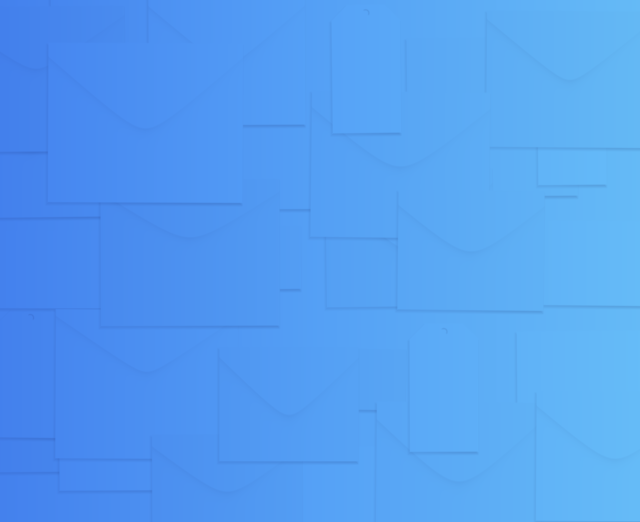
Give the GLSL for this background, as a Shadertoy shader.

```glsl
// Tone-on-tone paper collage: envelopes, cards and tags overlap on a blue
// gradient. Sheets sit on a shuffled, jittered grid and are painted back to
// front; each one casts a thin soft shadow towards the lower left.

const vec3 LEFT_BLUE  = vec3(0.265, 0.505, 0.930);
const vec3 MID_BLUE   = vec3(0.332, 0.628, 0.960);
const vec3 RIGHT_BLUE = vec3(0.395, 0.730, 0.965);

const int COLUMNS = 6;
const int ROWS = 5;
const int SHUFFLE = 11;           // coprime with COLUMNS * ROWS
const int PLAIN_CARDS = 13;       // the lowest sheets have no flap
const int TAG_EVERY = 7;

const vec2 ENVELOPE_HALF = vec2(0.220, 0.180);
const vec2 CARD_HALF     = vec2(0.190, 0.100);
const vec2 TAG_HALF      = vec2(0.066, 0.123);
const float TAG_CHAMFER  = 0.030;
const float HOLE_RADIUS  = 0.006;

const vec2 SHADOW_OFFSET   = vec2(-0.0022, -0.0042);
const float SHADOW_SOFT    = 0.0045;
const float SHADOW_DEPTH   = 0.13;
const float FLAP_DEPTH     = 0.075;
const float FLAP_SOFT      = 0.006;
const float TILT           = 0.014;
const float TONE_VARIATION = 0.022;

float hash(float n) {
    return fract(sin(n * 12.9898 + 4.137) * 43758.545);
}

float boxDistance(vec2 q, vec2 halfSize) {
    vec2 d = abs(q) - halfSize;
    return length(max(d, 0.0)) + min(max(d.x, d.y), 0.0);
}

// Rectangle whose two top corners are cut by the given chamfer.
float sheetDistance(vec2 q, vec2 halfSize, float chamfer) {
    float corner = (abs(q.x) + q.y - halfSize.x - halfSize.y + chamfer) * 0.7071;
    return max(boxDistance(q, halfSize), corner);
}

// Shadow just below a V-shaped flap with a rounded tip.
float flapShadow(vec2 q, vec2 halfSize, float drop, float tipRadius, float px) {
    float slope = drop / halfSize.x;
    float rise = slope * (sqrt(q.x * q.x + tipRadius * tipRadius) - tipRadius);
    float below = (halfSize.y - drop + rise - q.y) / sqrt(1.0 + slope * slope);
    float fade = smoothstep(-px, px, below) * exp(-max(below, 0.0) / FLAP_SOFT);
    float tip = 0.55 + 0.45 * exp(-abs(q.x) / 0.04);
    return fade * tip * mix(1.0, 0.45, smoothstep(-halfSize.x, halfSize.x, q.x));
}

// Small crescent at the upper rim of a punched hole.
float holeShadow(vec2 q, float px) {
    float rim = abs(length(q) - HOLE_RADIUS) - 0.0012;
    return (1.0 - smoothstep(-px, px, rim)) * smoothstep(-0.002, 0.005, q.x + q.y);
}

vec3 gradient(float x) {
    vec3 c = mix(LEFT_BLUE, MID_BLUE, clamp(x * 2.0, 0.0, 1.0));
    return mix(c, RIGHT_BLUE, clamp(x * 2.0 - 1.0, 0.0, 1.0));
}

void mainImage(out vec4 fragColor, in vec2 fragCoord) {
    float px = 1.0 / iResolution.y;
    float aspect = iResolution.x * px;
    vec2 p = fragCoord * px;
    float shade = 1.0;

    for (int i = 0; i < COLUMNS * ROWS; i++) {
        // Placement
        float seed = float(i) * 5.0;
        int cell = (i * SHUFFLE) % (COLUMNS * ROWS);
        vec2 grid = vec2(cell % COLUMNS, cell / COLUMNS) + 0.5;
        vec2 jitter = vec2(hash(seed), hash(seed + 1.0)) - 0.5;
        vec2 center = (grid + jitter * 0.8) / vec2(COLUMNS, ROWS);
        float angle = (hash(seed + 2.0) - 0.5) * 2.0 * TILT;
        float ca = cos(angle), sa = sin(angle);
        vec2 q = mat2(ca, -sa, sa, ca) * (p - center * vec2(aspect, 1.0));

        // Kind and size
        float size = hash(seed + 3.0);
        float tone = hash(seed + 4.0) - 0.5;
        bool tag = i % TAG_EVERY == TAG_EVERY - 1;
        bool envelope = !tag && i >= PLAIN_CARDS;
        vec2 halfSize = tag ? TAG_HALF
            : (envelope ? ENVELOPE_HALF : CARD_HALF) * mix(0.58, 1.0, size);
        float chamfer = tag ? TAG_CHAMFER : 0.0;

        // Soft shadow, deeper where the paper lifts
        float lift = mix(0.6, 1.0, smoothstep(-halfSize.x, halfSize.x, q.x));
        float shadowEdge = sheetDistance(q - SHADOW_OFFSET, halfSize, chamfer);
        shade *= 1.0 - SHADOW_DEPTH * lift
            * (1.0 - smoothstep(-SHADOW_SOFT, SHADOW_SOFT, shadowEdge));

        // Paper face with its flap or hole
        float face = 1.0 + tone * TONE_VARIATION;
        if (envelope) {
            float drop = halfSize.y * mix(0.75, 1.25, hash(seed + 0.5));
            float tipRadius = mix(0.012, 0.05, hash(seed + 1.5));
            face -= FLAP_DEPTH * flapShadow(q, halfSize, drop, tipRadius, px);
        }
        if (tag) face -= 0.09 * holeShadow(q - vec2(0.0, halfSize.y - 0.016), px);
        float edge = sheetDistance(q, halfSize, chamfer);
        shade = mix(shade, face, 1.0 - smoothstep(-px, px, edge));
    }

    // Shadows keep a little more blue than red and green
    vec3 tint = pow(vec3(shade), vec3(1.0, 1.0, 0.75));
    fragColor = vec4(gradient(fragCoord.x / iResolution.x) * tint, 1.0);
}
```
